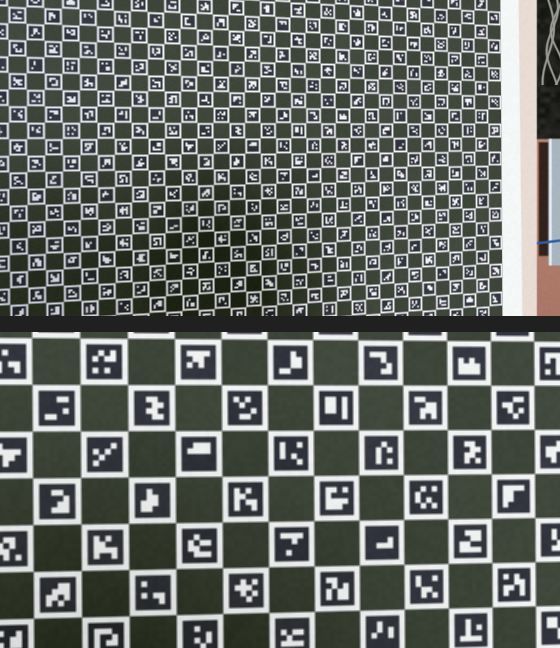
Top: the whole. Bottom: its middle third, enlarged.
Reproduce this pattern procedurally as a Shadertoy shader.

```glsl
const float LAST_COLUMN = 31.5;
const float TAG_HALF = 0.375;
const float BIT_SIZE = 0.125;

float hash(vec2 p) {
    return fract(sin(dot(p, vec2(12.9898, 78.233))) * 43758.5);
}

float noise(vec2 p) {
    vec2 i = floor(p), f = fract(p);
    f = f * f * (3.0 - 2.0 * f);
    return mix(mix(hash(i), hash(i + vec2(1, 0)), f.x),
               mix(hash(i + vec2(0, 1)), hash(i + vec2(1, 1)), f.x), f.y);
}

// Antialiased coverage of an axis-aligned box
float boxMask(vec2 p, vec2 center, vec2 halfSize, float soft) {
    vec2 m = clamp((halfSize - abs(p - center)) / (2.0 * soft) + 0.5, 0.0, 1.0);
    return m.x * m.y;
}

float strokeMask(float d, float width, float soft) {
    return 1.0 - smoothstep(width - soft, width + soft, abs(d));
}

// Canvas position to board cells, undoing the perspective tilt
vec2 boardCoords(vec2 p) {
    const float tilt = 0.005735;
    mat2 axes = mat2(0.05766 - tilt * p.x, 0.002324 - tilt * p.y,
                     0.00035, 0.0523);
    return inverse(axes) * (p - vec2(0.0556, 0.1528));
}

// White bits of a 4 by 4 code, seeded by its cell
float codeBits(vec2 q, vec2 cell, float soft) {
    float white = 0.0;
    for (int j = 0; j < 4; j++)
    for (int i = 0; i < 4; i++) {
        vec2 k = vec2(i, j);
        float on = step(0.52, hash(cell * 4.0 + k + 17.3));
        white += on * boxMask(q, (k - 1.5) * BIT_SIZE, vec2(BIT_SIZE * 0.5), soft);
    }
    return min(white, 1.0);
}

vec3 boardColor(vec2 p, vec2 board, float soft) {
    vec2 cell = floor(board + 0.5);
    vec2 q = board - cell;
    float parity = 1.0 - 2.0 * mod(cell.x + cell.y, 2.0);

    // Alternating squares, with a framed code in each white one
    vec2 inset = clamp((0.5 - abs(q)) / soft, 0.0, 1.0);
    float white = 0.5 + 0.5 * parity * inset.x * inset.y;
    if (parity > 0.0) {
        float tag = boxMask(q, vec2(0), vec2(TAG_HALF), soft);
        white *= 1.0 - tag * (1.0 - codeBits(q, cell, soft));
    }

    // Uneven light: dim lower left, deeper shadow below the middle
    float dim = smoothstep(0.3, 0.95, p.y) * (1.0 - smoothstep(0.75, 1.3, p.x));
    vec2 s = (p - vec2(0.68, 0.86)) / vec2(0.2, 0.32);
    float shade = clamp(0.75 * dim + 0.55 * exp(-dot(s, s)), 0.0, 1.0);
    vec3 cellInk = mix(vec3(0.25, 0.28, 0.235), vec3(0.11, 0.135, 0.07), shade);
    vec3 tagInk = mix(vec3(0.2, 0.21, 0.25), vec3(0.12, 0.13, 0.13), shade);
    vec3 ink = parity > 0.0 ? tagInk : cellInk;
    ink += 0.025 * (hash(cell) - 0.5);

    vec3 paper = mix(vec3(0.88, 0.89, 0.94), vec3(0.95, 0.955, 0.955),
                     smoothstep(0.0, 0.6, p.x));
    paper *= 1.0 - 0.13 * shade;
    return mix(ink, paper, white);
}

// Cream board edge and the equipment beside it
vec3 sideColor(vec2 p, float px) {
    vec3 col = mix(vec3(0.96, 0.97, 0.97), vec3(0.91, 0.86, 0.83),
                   smoothstep(-px, px, p.x - 1.641 - 0.012 * p.y));
    vec3 gear = mix(vec3(0.78, 0.58, 0.5), vec3(0.66, 0.46, 0.4), p.y);

    // Dark cabinet with looping cables
    vec3 cabinet = vec3(0.07, 0.075, 0.06) + 0.1 * noise(p * 60.0);
    for (int i = 0; i < 3; i++) {
        float k = float(i);
        float bend = 1.735 + 0.013 * k + 0.018 * sin(p.y * (18.0 + 5.0 * k) + k);
        float cable = strokeMask(p.x - bend, 0.0035, px) * step(p.y, 0.27);
        cabinet = mix(cabinet, vec3(0.6, 0.61, 0.58), cable);
    }
    gear = mix(gear, cabinet, boxMask(p, vec2(1.75, 0.2), vec2(0.06, 0.24), px));

    // Recess, metal box and a thin blue cable
    gear = mix(gear, vec3(0.2, 0.13, 0.11),
               boxMask(p, vec2(1.722, 0.63), vec2(0.017, 0.18), px));
    float metal = boxMask(p, vec2(1.775, 0.64), vec2(0.04, 0.2), px);
    gear = mix(gear, vec3(0.66, 0.71, 0.75), metal);
    gear = mix(gear, vec3(0.9, 0.93, 0.95), metal * strokeMask(p.x - 1.742, 0.004, px));
    float wire = p.y - 0.77 + 0.12 * (p.x - 1.7);
    gear = mix(gear, vec3(0.15, 0.38, 0.65), strokeMask(wire, 0.004, px));
    return mix(col, gear, smoothstep(-px, px, p.x - 1.699));
}

void mainImage(out vec4 fragColor, in vec2 fragCoord) {
    float px = 1.0 / iResolution.y;
    vec2 p = fragCoord * px;
    p.y = 1.0 - p.y;

    vec2 board = boardCoords(p);
    vec2 footprint = fwidth(board);
    float soft = 0.6 * max(footprint.x, footprint.y) + 0.015;

    float beyond = smoothstep(-soft, soft, board.x - LAST_COLUMN);
    vec3 col = mix(boardColor(p, board, soft), sideColor(p, px), beyond);
    col += 0.02 * (noise(p * 220.0) - 0.5);
    fragColor = vec4(clamp(col, 0.0, 1.0), 1.0);
}
```
